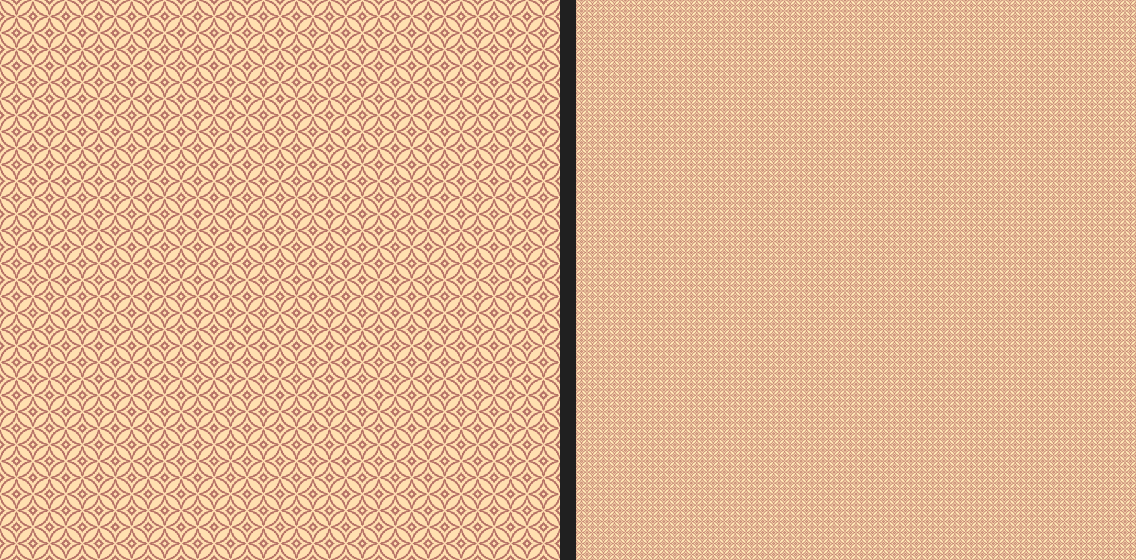
Left: one tile. Right: repeated 3 by 3.
Write a Shadertoy shader that draws this pattern.

```glsl
// Interlaced petals around concave star cells, each star holding a small diamond ring.

const float HALF_CELLS = 34.0; // 17 staggered repeats across and down

float hash(vec2 p) {
    vec3 q = fract(p.xyx * 0.1031);
    q += dot(q, q.yzx + 33.33);
    return fract((q.x + q.y) * q.z);
}

// Coverage of a shape from its signed distance, negative inside
float cover(float d, float pixel) {
    return 1.0 - smoothstep(-0.6 * pixel, 0.6 * pixel, d);
}

void mainImage(out vec4 fragColor, in vec2 fragCoord) {
    vec2 p = fragCoord / iResolution.xy * HALF_CELLS;
    float pixel = HALF_CELLS / min(iResolution.x, iResolution.y);

    // Diagonal lattice with a star at the centre of every cell
    vec2 s = vec2(p.x + p.y, p.x - p.y);
    vec2 cell = floor(s * 0.5);
    vec2 l = s - 2.0 * cell - 1.0;
    vec2 q = abs(vec2(l.x + l.y, l.x - l.y)) * 0.5;
    vec2 id = mod(vec2(cell.x + cell.y + 1.0, cell.x - cell.y), HALF_CELLS);
    float vary = hash(id) - 0.5;

    // Soft stair steps give the strokes a woven, lumpy edge
    vec2 woven = q - 0.017 * sin(6.2831853 * 7.0 * q);

    // Concave outline made of four arcs, parted by a thin cross at the nodes
    float arc = length(woven - 1.0) - 1.0;
    float outline = max(abs(arc + 0.01) - 0.057, (q.x + q.y - 0.93) * 0.7071);

    // Diamond ring with a slightly uneven hole and rim
    float diamond = woven.x + woven.y;
    float rim = 0.30 + 0.02 * vary;
    float hole = 0.115 + 0.04 * vary;
    float ring = max(diamond - rim, hole - diamond) * 0.7071;

    float ink = cover(min(outline, ring), pixel);
    vec3 cream = vec3(1.0, 0.88, 0.69);
    vec3 clay = vec3(0.71, 0.44, 0.40);
    fragColor = vec4(mix(cream, clay, ink), 1.0);
}
```
